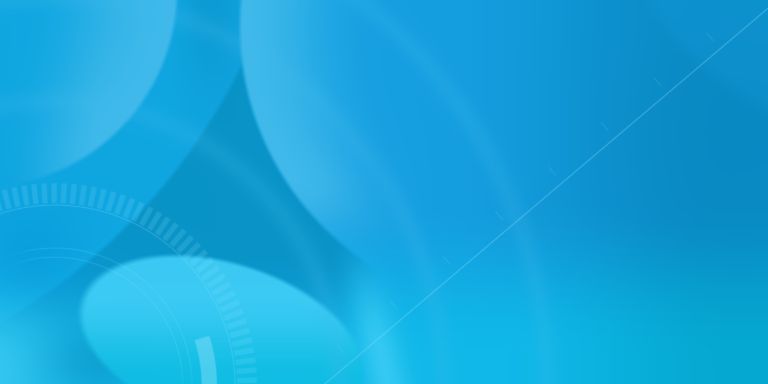
A Shadertoy shader for this background:

```glsl
// Abstract blue backdrop: soft translucent petals over a cyan gradient, crossed
// by concentric dial rings and a fine diagonal rule. Petals are circle and ellipse
// distances; dial teeth and rule marks are repeated with fract.

// Coordinates: y runs 0..1 upward, x runs 0..2 on a 2:1 canvas.
const vec3 SKY = vec3(0.08, 0.62, 0.88);
const vec3 LEFT_SKY = vec3(0.06, 0.65, 0.88);
const vec3 DEEP = vec3(0.03, 0.53, 0.75);
const vec3 GAP = vec3(0.03, 0.57, 0.77);
const vec3 AQUA = vec3(0.06, 0.72, 0.91);
const vec3 SEA = vec3(0.02, 0.66, 0.82);
const vec3 PETAL = vec3(0.26, 0.73, 0.92);
const vec3 CYAN = vec3(0.24, 0.80, 0.96);
const vec3 INK = vec3(0.55, 0.88, 0.98);

const vec3 LEFT_PETAL = vec3(-0.052, 1.026, 0.513); // centre, radius
const vec3 MID_PETAL = vec3(1.370, 0.935, 0.745);
const vec3 LEFT_BAND = vec3(-0.781, 1.521, 1.570);
const vec2 LOW_CENTRE = vec2(0.578, 0.107);
const vec2 LOW_SIZE = vec2(0.378, 0.208);
const float LOW_TILT = -0.29;
const vec2 DIAL_CENTRE = vec2(0.143, -0.003);
const float TOOTH_STEP = 0.050;
const vec2 RULE_START = vec2(0.846, 0.0);
const vec2 RULE_DIR = vec2(0.763, 0.647);
const float MARK_STEP = 0.180;

float pixel; // one pixel in canvas units

// Coverage of the region d < 0 with the given edge softness.
float inside(float d, float soft) {
    float w = max(soft, pixel);
    return 1.0 - smoothstep(-w, w, d);
}

float circle(vec2 p, vec3 c) { return length(p - c.xy) - c.z; }

float stroke(float d, float halfWidth) { return inside(abs(d) - halfWidth, 0.0); }

float glow(vec2 p, vec2 centre, vec2 size) {
    vec2 q = (p - centre) / size;
    return exp(-dot(q, q));
}

float span(float x, float a, float b, float soft) {
    return smoothstep(a - soft, a + soft, x) * (1.0 - smoothstep(b - soft, b + soft, x));
}

vec3 backdrop(vec2 p) {
    vec3 col = mix(LEFT_SKY, SKY, smoothstep(0.4, 1.0, p.x));
    col = mix(col, DEEP, 0.85 * smoothstep(1.1, 1.9, p.x));
    vec3 floorColor = mix(AQUA, SEA, smoothstep(1.3, 1.9, p.x));
    col = mix(col, floorColor, 1.0 - smoothstep(0.08, 0.48, p.y));
    col = mix(col, SKY, 0.35 * inside(circle(p, vec3(2.25, 1.30, 0.63)), 0.03));
    return mix(col, DEEP, 0.4 * glow(p, vec2(1.9, 0.66), vec2(0.28, 0.24)));
}

vec3 petals(vec3 col, vec2 p) {
    float left = circle(p, LEFT_PETAL);
    float mid = circle(p, MID_PETAL);

    // Shaded hollow between the upper petals
    float hollow = (1.0 - inside(mid, 0.008)) * (1.0 - inside(circle(p, LEFT_BAND), 0.008));
    hollow *= (1.0 - smoothstep(0.85, 1.02, p.x)) * smoothstep(0.05, 0.35, p.y);
    col = mix(col, GAP, 0.9 * hollow);
    col = mix(col, GAP, 0.5 * glow(p, vec2(0.55, 1.0), vec2(0.08, 0.25)));

    // Corner light and low shadows
    col = mix(col, vec3(0.02, 0.60, 0.86), 0.7 * glow(p, vec2(0.08, 0.32), vec2(0.16, 0.14)));
    col = mix(col, CYAN, 0.85 * glow(p, vec2(-0.05, 0.04), vec2(0.26, 0.16)));
    col = mix(col, GAP, 0.6 * glow(p, vec2(0.25, 0.06), vec2(0.16, 0.11)));

    // Upper petals: bright rims fading inward
    float leftFade = exp(-pow(left / 0.27, 2.0)) * smoothstep(0.0, 0.28, p.x);
    col = mix(col, PETAL, 0.95 * inside(left, 0.008) * leftFade);
    float midFade = exp(-pow(mid / 0.21, 2.0)) * smoothstep(0.28, 0.55, p.y);
    midFade *= 1.0 - smoothstep(0.8, 1.15, p.x);
    col = mix(col, PETAL, 0.95 * inside(mid, 0.008) * midFade);

    // Light streak below the middle petal
    float streakX = 1.01 - 0.23 * p.y;
    float streak = exp(-pow((p.x - streakX) / 0.055, 2.0));
    col = mix(col, CYAN, 0.8 * streak * (1.0 - smoothstep(0.08, 0.38, p.y)));

    // Lower tilted petal
    float c = cos(LOW_TILT), s = sin(LOW_TILT);
    vec2 q = p - LOW_CENTRE;
    q = vec2(c * q.x + s * q.y, c * q.y - s * q.x) / LOW_SIZE;
    float low = (length(q) - 1.0) * LOW_SIZE.y;
    vec3 lowColor = mix(vec3(0.06, 0.74, 0.89), CYAN, smoothstep(0.0, 0.24, p.y));
    return mix(col, lowColor, 0.95 * inside(low, 0.008));
}

vec3 dial(vec3 col, vec2 p) {
    vec2 q = p - DIAL_CENTRE;
    float r = length(q), angle = atan(q.y, q.x);

    // Broad faint rings
    for (int i = 0; i < 3; i++) {
        float ring = 0.74 + 0.27 * float(i);
        col = mix(col, PETAL, 0.20 * exp(-pow((r - ring) / 0.028, 2.0)));
    }
    // Toothed ring and its inner line
    float tooth = abs(fract(angle / TOOTH_STEP) - 0.5) * TOOTH_STEP * r;
    float teeth = inside(tooth - 0.007, 0.0) * span(r, 0.474, 0.526, 0.003);
    col = mix(col, INK, 0.17 * teeth);
    col = mix(col, INK, 0.30 * stroke(r - 0.469, 0.001));

    // Thin inner arcs and one thick segment
    float arcs = stroke(r - 0.333, 0.001) + stroke(r - 0.357, 0.001);
    col = mix(col, INK, 0.22 * arcs * span(angle, 0.0, 1.8, 0.2));
    float segment = span(r, 0.382, 0.422, 0.003) * span(angle, -0.2, 0.31, 0.01);
    return mix(col, INK, 0.45 * segment);
}

vec3 rule(vec3 col, vec2 p) {
    vec2 q = p - RULE_START;
    float along = dot(q, RULE_DIR);
    float across = dot(q, vec2(-RULE_DIR.y, RULE_DIR.x));
    col = mix(col, INK, 0.38 * stroke(across, 0.0013));
    float cell = (fract(along / MARK_STEP) - 0.5) * MARK_STEP;
    float marks = stroke(cell, 0.0015) * span(across, 0.025, 0.055, 0.003);
    return mix(col, INK, 0.14 * marks);
}

void mainImage(out vec4 fragColor, in vec2 fragCoord) {
    pixel = 1.0 / iResolution.y;
    vec2 p = fragCoord / iResolution.xy * vec2(2.0, 1.0);
    vec3 col = petals(backdrop(p), p);
    col = rule(dial(col, p), p);
    fragColor = vec4(col, 1.0);
}
```
